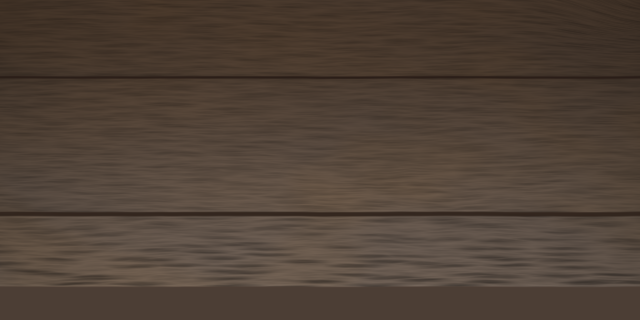
Give the GLSL for this texture, as a Shadertoy shader.

```glsl
// Three weathered wooden planks stacked above a plain flat strip.
// Stretched cellular noise cuts the grain and fissures, layered sines bend
// the fibres and tint the wood, and two dark seams divide the planks.

vec2 hash2(vec2 p) {
    vec3 q = fract(p.xyx * vec3(0.1031, 0.1030, 0.0973));
    q += dot(q, q.yzx + 33.33);
    return fract((q.xx + q.yz) * q.zy);
}

// Distance to the nearest scattered point
float cellular(vec2 p) {
    vec2 cell = floor(p), f = fract(p);
    float nearest = 2.0;
    for (int y = -1; y <= 1; y++)
        for (int x = -1; x <= 1; x++) {
            vec2 o = vec2(x, y);
            vec2 d = o + hash2(cell + o + 57.0) - f;
            nearest = min(nearest, dot(d, d));
        }
    return sqrt(nearest);
}

// Smooth drift from layered sines, roughly -1 to 1
float drift(vec2 p) {
    float sum = 0.0, amp = 0.5;
    for (int i = 0; i < 4; i++) {
        sum += amp * sin(p.x + 1.7 * sin(p.y + float(i)));
        p = mat2(1.6, 0.9, -0.9, 1.6) * p + 2.3;
        amp *= 0.55;
    }
    return sum;
}

// Soft line of the given half width
float line(float d, float halfWidth, float soft) {
    return 1.0 - smoothstep(halfWidth - soft, halfWidth + soft, abs(d));
}

void mainImage(out vec4 fragColor, in vec2 fragCoord) {
    vec2 p = fragCoord / iResolution.y;
    float x = fragCoord.x / iResolution.x;
    float soft = max(1.0 / iResolution.y, 0.0015);
    float wobble = 0.0012 * drift(vec2(p.x * 9.0, 1.0));

    // Plank number counted from the bottom
    float plank = step(0.331, p.y) + step(0.758, p.y);
    float lowest = 1.0 - step(0.5, plank);

    // Fibres wander, and sweep downward in the upper right corner
    vec2 g = p + vec2(plank * 7.3, 0.0);
    g.y += 0.008 * drift(vec2(g.x * 2.6, g.y * 7.0 + plank * 2.0));
    g.y += 0.0025 * drift(vec2(g.x * 11.0, g.y * 24.0));
    g.y += 0.13 * pow(smoothstep(0.72, 1.05, x), 2.0) * smoothstep(0.78, 1.0, p.y);

    // Fissures, medium streaks and fine fibres
    float fissure = 1.0 - smoothstep(0.05, 0.5, cellular(g * vec2(4.0, 52.0)));
    float streak = 1.0 - smoothstep(0.0, 0.7, cellular(g * vec2(7.0, 105.0) + 11.0));
    float fibre = cellular(g * vec2(18.0, 190.0) + 29.0) - 0.45;
    float patches = drift(vec2(p.x * 2.2, p.y * 8.0 + plank * 3.0));

    // Dark upper wood fading to pale grey brown below
    vec3 wood = mix(vec3(0.395, 0.342, 0.302), vec3(0.265, 0.206, 0.160),
                    smoothstep(0.08, 0.98, p.y));
    wood *= 1.04 - 0.16 * pow(abs(2.0 * x - 1.0), 2.5);
    wood += vec3(0.014, 0.008, 0.001) * patches;
    wood += vec3(0.010, 0.002, -0.010) * smoothstep(0.1, 0.8, drift(p.yx * vec2(5.0, 3.0)));

    // Grain is strongest in the lowest plank, deepening toward its edge
    float depth = 0.09 + lowest * mix(0.22, 0.06, smoothstep(0.11, 0.30, p.y));
    wood *= 1.05 - depth * fissure - 0.10 * streak + 0.07 * fibre;

    // Seams with shading around them and a worn lip
    float upper = p.y - 0.758 - wobble;
    float lower = p.y - 0.331 - wobble;
    wood *= 1.0 - 0.14 * exp(-abs(upper) * 110.0) - 0.12 * exp(-abs(lower) * 80.0);
    wood += 0.035 * line(lower - 0.010, 0.0015, soft) * smoothstep(-0.2, 0.5, patches);
    wood += 0.030 * line(lower + 0.011, 0.0020, soft);
    wood = mix(wood, vec3(0.155, 0.105, 0.085), 0.85 * line(upper, 0.0036, soft));
    wood = mix(wood, vec3(0.185, 0.135, 0.105), 0.90 * line(lower, 0.0065, soft));

    // Flat strip under the lightly uneven lower edge
    float edge = p.y - 0.104 - wobble;
    wood += 0.025 * line(edge - 0.004, 0.0025, soft);
    wood = mix(vec3(0.300, 0.242, 0.208), wood, smoothstep(-soft, soft, edge));

    fragColor = vec4(wood, 1.0);
}
```
